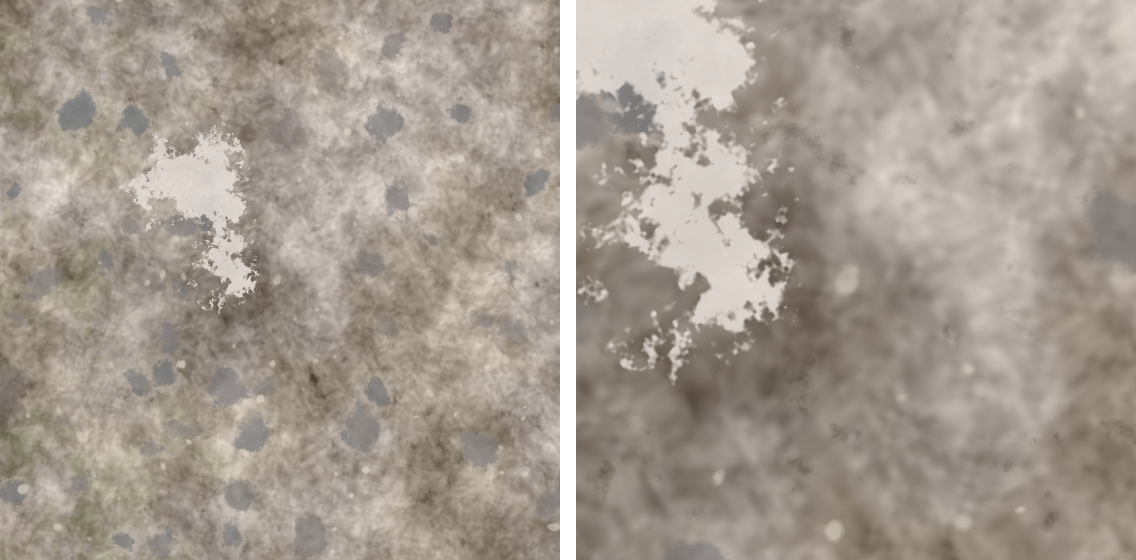
Left: the whole. Right: its middle third, enlarged.
A WebGL 2 fragment shader for this texture:

```glsl
#version 300 es
precision highp float;
// Weathered concrete: mottled tan cement with soft grey stones, moss tint,
// pale chips and one ragged white lichen patch. Layered value noise makes
// the cement; jittered grids scatter the stones and chips.

uniform vec2 u_resolution;
out vec4 fragColor;

const vec3 CEMENT_TAN  = vec3(0.635, 0.588, 0.530);
const vec3 CEMENT_PINK = vec3(0.655, 0.612, 0.580);
const vec3 MOSS        = vec3(0.610, 0.595, 0.500);
const vec3 STONE_BLUE  = vec3(0.490, 0.500, 0.510);
const vec3 STONE_MAUVE = vec3(0.505, 0.475, 0.470);
const vec3 LICHEN      = vec3(0.875, 0.845, 0.820);
const vec3 CHIP        = vec3(0.850, 0.815, 0.760);

float hash(vec2 p) {
    return fract(sin(dot(p, vec2(127.1, 311.7))) * 43758.5453);
}

vec2 hash2(vec2 p) {
    return vec2(hash(p), hash(p + 47.3));
}

mat2 rotation(float angle) {
    float c = cos(angle), s = sin(angle);
    return mat2(c, s, -s, c);
}

float noise(vec2 p) {
    vec2 i = floor(p), f = fract(p);
    f = f * f * (3.0 - 2.0 * f);
    return mix(mix(hash(i), hash(i + vec2(1, 0)), f.x),
               mix(hash(i + vec2(0, 1)), hash(i + vec2(1, 1)), f.x), f.y);
}

// Fractal noise around 0.5; gain sets the weight of the finer octaves
float fbm(vec2 p, float gain) {
    float sum = 0.0, weight = 1.0, total = 0.0;
    for (int i = 0; i < 5; i++) {
        sum += weight * noise(p);
        total += weight;
        weight *= gain;
        p = rotation(0.65) * p * 2.03 + 17.0;
    }
    return sum / total;
}

// Scattered blobs: x = coverage, y = pale rim, z = random tint of the blob
vec3 scatter(vec2 p, float cells, float density, vec2 radii, float blur, float wobble) {
    vec2 q = p * cells, home = floor(q);
    vec3 result = vec3(0.0);
    for (int y = -1; y <= 1; y++)
    for (int x = -1; x <= 1; x++) {
        vec2 cell = home + vec2(x, y);
        if (hash(cell + 5.7) > density) continue;
        vec2 d = rotation(6.283 * hash(cell + 9.1)) * (q - cell - hash2(cell));
        float size = hash(cell + 21.4), tint = hash(cell + 33.8);
        d.x *= mix(1.0, 1.7, hash(cell + 2.9));
        float radius = mix(radii.x, radii.y, size * size);
        float edge = length(d) - radius + wobble;
        float cover = (1.0 - smoothstep(-blur, blur, edge)) * mix(0.5, 1.0, tint);
        float rim = smoothstep(0.0, blur, edge) * (1.0 - smoothstep(blur, 3.0 * blur, edge));
        if (cover > result.x) result.xz = vec2(cover, tint);
        result.y = max(result.y, rim * step(0.72, tint));
    }
    return result;
}

// Ragged patch made of a broad upper lobe and a thinner tail
float lichenPatch(vec2 p) {
    float lobe = length((p - vec2(0.350, 0.675)) * vec2(1.0, 1.1)) - 0.085;
    float tail = length((p - vec2(0.395, 0.565)) * vec2(1.35, 0.75)) - 0.060;
    float ragged = (fbm(p * 24.0 + 8.0, 0.8) - 0.5) * 0.26;
    return 1.0 - smoothstep(-0.018, 0.014, min(lobe, tail) + ragged);
}

vec3 cement(vec2 p) {
    vec2 warp = 0.012 * vec2(noise(p * 28.0), noise(p * 28.0 + 60.0));
    float grain = fbm((p + warp) * 9.0, 0.88) - 0.5;
    float pink = smoothstep(0.38, 0.64, fbm(p * 5.0 + 31.0, 0.6));
    vec3 color = mix(CEMENT_TAN, CEMENT_PINK, pink);
    float mossZone = 1.0 - smoothstep(0.1, 0.75, p.x + 0.25 * p.y);
    float moss = mossZone * smoothstep(0.42, 0.68, fbm(p * 13.0 + 70.0, 0.75));
    color = mix(color, MOSS, 0.85 * moss);
    // Broad pale wear, fine grit and small dark pits
    color += 0.14 * (noise(p * 4.5 + 12.0) - 0.45);
    color += grain * vec3(0.70, 0.71, 0.72);
    float pits = smoothstep(0.66, 0.86, fbm(p * 34.0 + 90.0, 0.6));
    return color - 0.13 * pits;
}

void main() {
    vec2 p = gl_FragCoord.xy / u_resolution.y;
    vec3 color = cement(p);

    // Grey stones, more of them towards the left
    float ragged = fbm(p * 30.0 + 3.0, 0.7) - 0.5;
    float density = mix(0.55, 0.28, smoothstep(0.25, 0.55, p.x));
    vec3 stone = scatter(p, 11.0, density, vec2(0.16, 0.46), 0.08, ragged * 0.65);
    vec3 stoneColor = mix(STONE_MAUVE, STONE_BLUE, stone.z) + 0.12 * ragged;
    color = mix(color, CEMENT_PINK + 0.09, 0.45 * stone.y);
    color = mix(color, stoneColor, 0.85 * stone.x);

    // White lichen, thinner where the grit shows through
    float lichen = lichenPatch(p);
    color = mix(color, LICHEN + 0.10 * ragged, 0.92 * lichen);

    // Small bright chips
    vec3 chip = scatter(p + 0.37, 24.0, 0.13, vec2(0.08, 0.24), 0.07, ragged * 0.25);
    color = mix(color, CHIP, 0.85 * chip.x);

    fragColor = vec4(clamp(color, 0.0, 1.0), 1.0);
}
```
